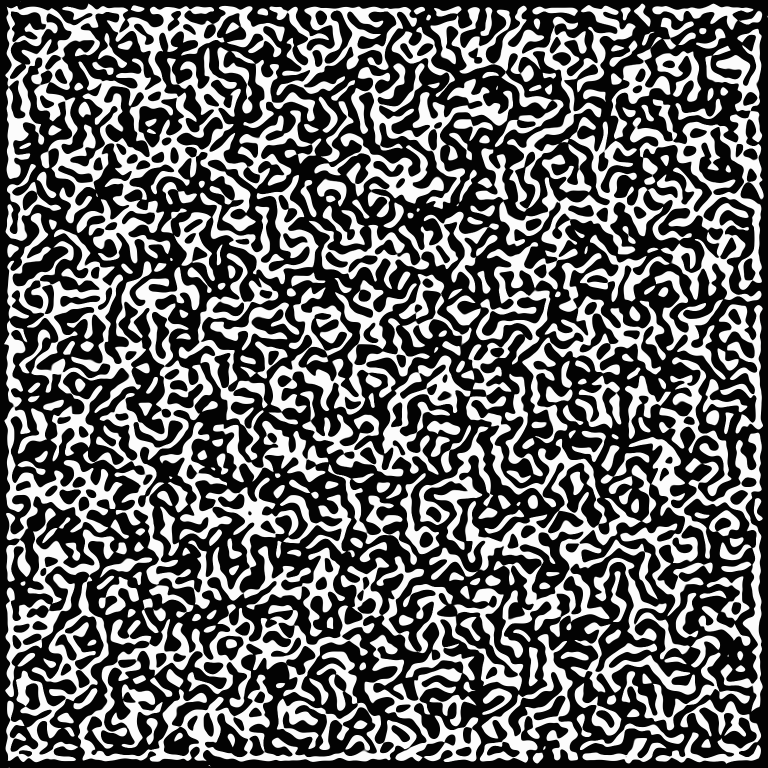
This pattern is drawn by a WebGL 1 fragment shader. Its source:

```glsl
precision highp float;
// Black and white labyrinth of thin, kinked, branching lines.
// Layered sine waves of similar length are bent by slow swirls and divided
// by their slope to give a phase, which is cut into crisp lines.

uniform vec2 u_resolution;

const float TAU = 6.2831853;
const int WAVES = 28;               // plane waves in the labyrinth
const int SWIRLS = 8;               // layers of the slow vector field
const float LINES = 53.0;           // line periods across the canvas
const float LENGTH_SPREAD = 0.36;   // range of the wave frequencies
const float LINE_SLOPE = 0.28;      // larger values thin the white lines
const float GRAIN_FREQ = 0.27;      // change of direction, per period
const float GRAIN_STRENGTH = 0.4;   // how strongly lines run in parallel
const float KINK_FREQ = 0.5;        // small bends, per period
const float KINK_SIZE = 0.13;       // bend offset, in periods
const float TONE_FREQ = 0.3;        // drift of the local tone, per period
const float TONE_STRENGTH = 0.28;
const float FRAME_OFFSET = 0.25;    // extra black rim, in periods
const float FRAME_REACH = 0.8;      // depth of the rim effect, in periods
const float FRAME_STRENGTH = 3.0;
const float EDGE_SOFTNESS = 0.5;    // edge blur, in output pixels
const vec3 INK = vec3(0.01);
const vec3 PAPER = vec3(0.99);

float hash(float n) {
  return fract(sin(n * 12.9898) * 43758.5453);
}

vec2 unitVector(float angle) {
  return vec2(cos(angle), sin(angle));
}

// Smooth random vectors with components of about unit strength
vec2 swirl(vec2 p, float seed) {
  vec2 sum = vec2(0.0);
  for (int i = 0; i < SWIRLS; i++) {
    float id = seed + float(i) * 4.0;
    float turn = 0.5 * (float(i) + hash(id)) / float(SWIRLS);
    float frequency = mix(0.6, 1.4, hash(id + 3.0));
    float phase = frequency * dot(p, unitVector(TAU * turn)) + hash(id + 1.0);
    sum += sin(TAU * phase) * unitVector(TAU * hash(id + 2.0));
  }
  return sum * 2.0 / sqrt(float(SWIRLS));
}

// Signed distance into the white lines, in periods; p and size in periods
float labyrinth(vec2 p, vec2 size) {
  vec2 grain = GRAIN_STRENGTH * swirl(p * GRAIN_FREQ, 11.0);
  vec2 q = p + KINK_SIZE * swirl(p * KINK_FREQ, 53.0);

  // Sum of waves and its gradient, favouring the local grain
  float height = 0.0;
  vec2 slope = vec2(0.0);
  float power = 0.0;
  for (int i = 0; i < WAVES; i++) {
    float id = float(i);
    float angle = 0.5 * TAU * (id + hash(id + 101.0)) / float(WAVES);
    float frequency = 1.0 + LENGTH_SPREAD * (hash(id + 211.0) - 0.5);
    vec2 heading = frequency * unitVector(angle);
    float weight = exp(dot(grain, unitVector(2.0 * angle)));
    float phase = TAU * (dot(q, heading) + hash(id + 173.0));
    height += weight * sin(phase);
    slope += weight * cos(phase) * heading;
    power += 0.5 * weight * weight;
  }
  height /= sqrt(power);
  slope /= sqrt(power);
  height += TONE_STRENGTH * swirl(p * TONE_FREQ, 307.0).x;

  // Lines follow the rim of the canvas behind a black margin
  vec2 inset = min(p, size - p);
  vec2 inward = sign(0.5 * size - p);
  inward *= inset.x < inset.y ? vec2(1.0, 0.0) : vec2(0.0, 1.0);
  float depth = min(inset.x, inset.y);
  float reach = depth / FRAME_REACH;
  float rim = FRAME_STRENGTH * exp(-reach * reach);
  float rimPhase = TAU * max(depth - FRAME_OFFSET, 0.0);
  height -= rim * cos(rimPhase);
  slope += rim * sin(rimPhase) * inward;

  return (atan(height, length(slope) + 1e-5) - atan(LINE_SLOPE)) / TAU;
}

void main() {
  float unit = min(u_resolution.x, u_resolution.y);
  float pixel = LINES / unit;
  vec2 size = u_resolution * pixel;

  // Average four samples to smooth the pointed joints
  float white = 0.0;
  for (int i = 0; i < 4; i++) {
    float n = float(i);
    vec2 offset = vec2(mod(n, 2.0), floor(n / 2.0)) * 0.5 - 0.25;
    float d = labyrinth((gl_FragCoord.xy + offset) * pixel, size);
    white += 0.25 * clamp(d / (EDGE_SOFTNESS * pixel) + 0.5, 0.0, 1.0);
  }
  gl_FragColor = vec4(mix(INK, PAPER, white), 1.0);
}
```
